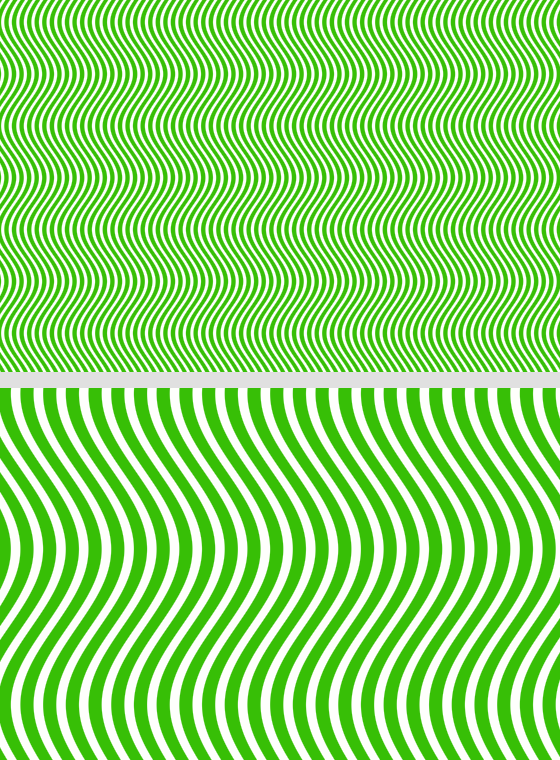
Top: the whole. Bottom: its middle third, enlarged.
A Shadertoy shader for this pattern:

```glsl
const float TAU = 6.2831853;

// Sideways shift of the stripes at height y, in stripe spacings
float waveShift(float y) {
    return 1.5 * cos(TAU * (y - 0.801) / 0.2787);
}

// Signed distance to the nearest stripe edge, in stripe spacings
float stripeDistance(float s) {
    return abs(fract(s + 0.5) - 0.5) - 0.29;
}

void mainImage(out vec4 fragColor, in vec2 fragCoord) {
    vec2 uv = fragCoord / iResolution.xy;

    // Stripe coordinate: whole numbers fall on the stripe centres
    float s = 74.0 * uv.x + 1.645 - waveShift(uv.y);

    // Edge softness follows the local slope of the wave
    float soft = 1.15 * length(vec2(dFdx(s), dFdy(s)));
    float ink = clamp(0.5 - stripeDistance(s) / soft, 0.0, 1.0);

    vec3 white = vec3(0.995, 1.0, 0.99);
    vec3 green = vec3(0.215, 0.75, 0.025);
    fragColor = vec4(mix(white, green, ink), 1.0);
}
```
